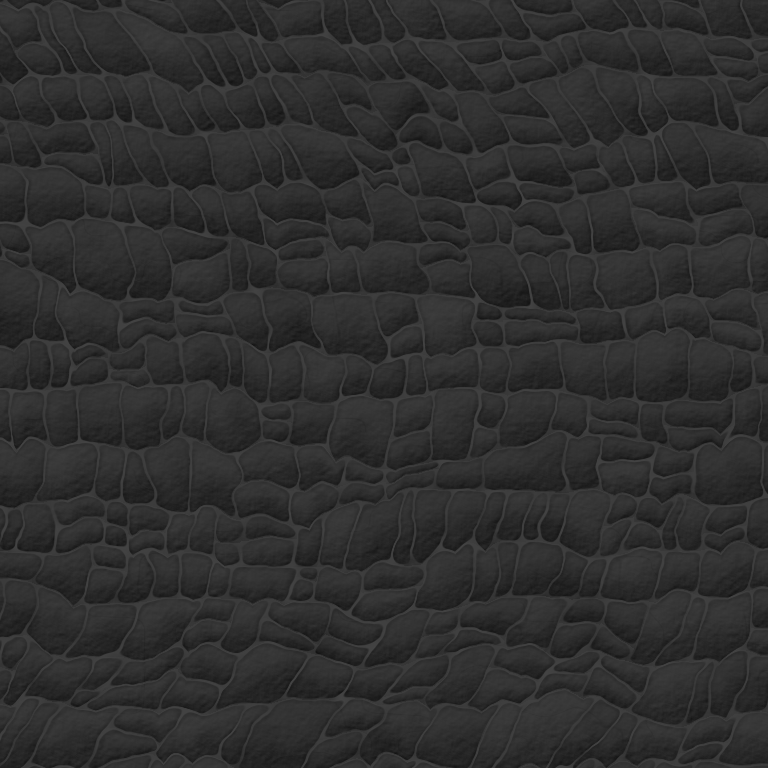
Write a Shadertoy shader that draws this texture.

```glsl
// Dark crocodile leather: gently waving rows of blocky, unevenly split scales.
#define ROWS 14.5
#define MIN_COLUMNS 13.5
#define MAX_COLUMNS 20.0
#define ROW_JITTER 0.55
#define SLANT 0.7
#define SEAM_WIDTH 0.0024
#define CORNER 0.010
#define SHADE_LOW 0.138
#define SHADE_HIGH 0.212
#define SEAM_TONE 0.262
#define GRAIN 0.095

float hash(vec2 p) {
    return fract(sin(dot(p, vec2(127.1, 311.7))) * 43758.55);
}

float noise(vec2 p) {
    vec2 i = floor(p), f = fract(p);
    f = f * f * (3.0 - 2.0 * f);
    return mix(mix(hash(i), hash(i + vec2(1, 0)), f.x),
               mix(hash(i + vec2(0, 1)), hash(i + vec2(1, 1)), f.x), f.y);
}

float fbm(vec2 p) {
    float sum = 0.0, weight = 0.5;
    for (int k = 0; k < 4; k++) {
        sum += weight * noise(p);
        p = p * 2.03 + 17.3;
        weight *= 0.5;
    }
    return sum;
}

float smoothMin(float a, float b, float k) {
    float h = max(k - abs(a - b), 0.0) / k;
    return min(a, b) - 0.25 * h * h * k;
}

// Height of the arched seam below row j, in row units
float rowSeam(float j, float x) {
    float wave = noise(vec2(x * 8.0, j * 17.0)) - 0.5;
    float arch = abs(noise(vec2(x * 26.0, j * 17.0 + 300.0)) - 0.5) - 0.15;
    return j + ROW_JITTER * wave + 0.45 * arch;
}

// Position of the seam left of column i, in column units
float columnSeam(float i, float j) {
    return i + 0.6 * (hash(vec2(i, j + 40.0)) - 0.5);
}

// Returns distance to the seam, position across and up the scale, random tone
vec4 scale(vec2 p) {
    float y = p.y * ROWS;
    float j = floor(y);
    if (y < rowSeam(j, p.x)) j -= 1.0;
    else if (y >= rowSeam(j + 1.0, p.x)) j += 1.0;
    float low = rowSeam(j, p.x), high = rowSeam(j + 1.0, p.x);

    // Rows lean one way low on the hide and the other way near the top
    float columns = mix(MIN_COLUMNS, MAX_COLUMNS, hash(vec2(j, 3.7)));
    float lean = SLANT * (noise(p * vec2(1.5, 3.0) + 8.0) - 0.5);
    lean += 0.35 * (smoothstep(0.65, 0.9, p.y) - smoothstep(0.3, 0.1, p.y));
    float x = (p.x + lean * (y - j - 0.5) / ROWS) * columns + 9.0 * hash(vec2(j, 8.1));
    x += 0.2 * (noise(p * 36.0) - 0.5);
    float i = floor(x);
    if (x < columnSeam(i, j)) i -= 1.0;
    else if (x >= columnSeam(i + 1.0, j)) i += 1.0;
    float left = columnSeam(i, j), right = columnSeam(i + 1.0, j);

    // Some scales are cut again into two smaller ones
    vec2 id = vec2(i, j);
    float kind = hash(id + 0.37), cut = mix(0.34, 0.66, hash(id + 5.9));
    float tilt = 0.6 * (hash(id + 2.3) - 0.5);
    if (kind < 0.32) {
        float s = mix(low, high, cut + tilt * (x - left - 0.5));
        if (y > s) { low = s; id += 50.5; } else high = s;
    } else if (kind > 0.8 && right - left > 0.85) {
        float s = mix(left, right, cut + tilt * (y - j - 0.5));
        if (x > s) { left = s; id += 90.5; } else right = s;
    }

    float dx = min(x - left, right - x) / columns / sqrt(1.0 + lean * lean);
    float dy = min(y - low, high - y) / ROWS;
    return vec4(smoothMin(dx, dy, CORNER),
                (x - left) / (right - left), (y - low) / (high - low), hash(id + 1.7));
}

void mainImage(out vec4 fragColor, in vec2 fragCoord) {
    vec2 p = fragCoord / iResolution.y;

    // Broad waves, small bends and a fine ragged edge
    vec2 q = p;
    q.y += 0.035 * (noise(p * 2.7 + 4.0) - 0.5);
    q += 0.012 * (vec2(noise(p * 17.0), noise(p * 17.0 + 60.0)) - 0.5);
    q += 0.002 * (vec2(noise(p * 110.0), noise(p * 110.0 + 70.0)) - 0.5);

    vec4 cell = scale(q);
    float d = max(cell.x, 0.0), across = cell.y, up = cell.z;

    // Pillow shading: lit upper face, shaded lower right
    float light = smoothstep(0.0, 0.9, up + 0.2 * (0.5 - across) + 0.5 * (fbm(p * 26.0) - 0.47));
    float tone = mix(SHADE_LOW, SHADE_HIGH, light);
    tone += 0.018 * (cell.w - 0.5) + 0.03 * (fbm(p * 12.0 + 30.0) - 0.47);

    // Embossed grain, rougher on the lower faces
    vec2 g = p * vec2(140.0, 175.0);
    float relief = fbm(g) - fbm(g + vec2(-0.25, 0.45));
    tone += GRAIN * relief * mix(1.0, 0.45, light);

    // Faint broken creases across the faces
    float crease = smoothstep(0.035, 0.0, abs(noise(p * vec2(24.0, 34.0) + 5.0) - 0.5));
    tone -= 0.014 * crease * smoothstep(0.45, 0.7, noise(p * 17.0 + 44.0));

    // Dark groove around each scale, deepest below, with a thin pale worn seam
    float worn = noise(p * 45.0 + 9.0);
    float lower = 1.0 - smoothstep(0.15, 0.7, up);
    float groove = smoothstep(0.0075, 0.0025, d);
    tone -= groove * mix(0.026, 0.018, lower) * mix(0.5, 1.3, worn);
    float seam = 1.0 - smoothstep(0.0006, SEAM_WIDTH, d);
    tone = mix(tone, SEAM_TONE, seam * mix(0.4, 1.0, worn));

    fragColor = vec4(vec3(clamp(tone, 0.08, 0.30)), 1.0);
}
```
